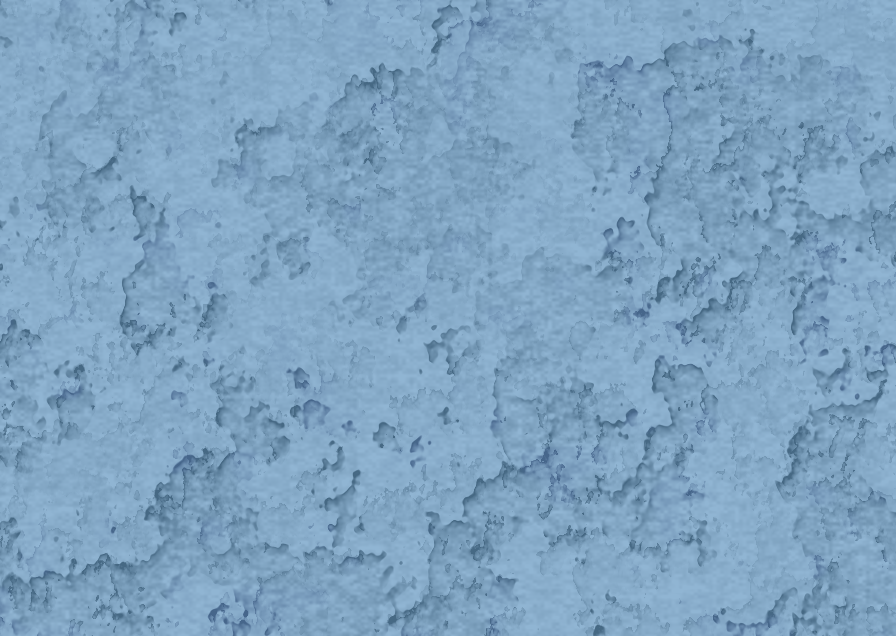
Reproduce this texture procedurally as a Shadertoy shader.

```glsl
// Weathered blue plaster: smooth raised flakes with crumbly, ragged rims.
// Noise heights are cut at a level; a thin shadow falls below and right of
// each rim, gathered in worn patches, over a fine slightly streaky grain.

#define FLAKE_SCALE 7.5
#define CRUMB_SCALE 19.0
#define ROUGHNESS 0.66
#define RIM_FALLOFF 20.0
#define RIM_SHADOW 1.15
#define CRUMB_SHADOW 0.95
#define FLAKE_LIFT 0.20
#define GRAIN 0.62
#define BASE_TONE 0.77
#define SHADOW_COLOR vec3(0.345, 0.483, 0.593)
#define LIGHT_COLOR vec3(0.545, 0.688, 0.805)

float hash(vec2 p) {
    return fract(sin(dot(p, vec2(127.1, 311.7))) * 43758.5453);
}

float noise(vec2 p) {
    vec2 cell = floor(p), f = fract(p);
    f = f * f * (3.0 - 2.0 * f);
    float low = mix(hash(cell), hash(cell + vec2(1, 0)), f.x);
    float high = mix(hash(cell + vec2(0, 1)), hash(cell + vec2(1, 1)), f.x);
    return mix(low, high, f.y);
}

// Rotated octaves, normalised to 0..1
float fbm(vec2 p) {
    float sum = 0.0, total = 0.0, weight = 1.0;
    for (int i = 0; i < 5; i++) {
        sum += weight * noise(p);
        total += weight;
        weight *= ROUGHNESS;
        p = mat2(1.6, 1.2, -1.2, 1.6) * p + 17.3;
    }
    return sum / total;
}

// x: flake coverage, y: shadow cast outside its rim
vec2 flakeLayer(vec2 p, float scale, float level, vec2 seed) {
    vec2 stretch = scale * vec2(1.1, 0.9);
    vec2 towardLight = vec2(-0.006, 0.008);
    float height = fbm(p * stretch + seed);
    float upwind = fbm((p + towardLight) * stretch + seed);
    float rim = height - level;
    float cover = smoothstep(-0.012, 0.014, rim);
    float shaded = smoothstep(-0.035, 0.06, upwind - height);
    float shadow = (1.0 - cover) * exp(min(rim, 0.0) * RIM_FALLOFF) * shaded;
    return vec2(cover, shadow);
}

void mainImage(out vec4 fragColor, in vec2 fragCoord) {
    vec2 p = fragCoord / iResolution.y;

    // Large scale wear decides where the rims are deep
    float wear = 0.55 * noise(p * 4.1 + 5.7) + 0.45 * noise(p * 10.3 + 41.0);
    float depth = mix(0.25, 1.25, smoothstep(0.28, 0.70, wear));

    vec2 flakes = flakeLayer(p, FLAKE_SCALE, 0.49, vec2(3.1, 8.4));
    vec2 crumbs = flakeLayer(p, CRUMB_SCALE, 0.47, vec2(61.7, 23.9));

    // Fine grain, drawn out sideways
    float streaks = noise(p * vec2(65.0, 130.0) + 9.0) - 0.5;
    float specks = noise(p * vec2(170.0, 210.0) + 77.0) - 0.5;
    float grain = GRAIN * (0.5 * streaks + 0.5 * specks);
    grain *= mix(1.2, 0.75, flakes.x);

    // Tone from shadow (0) to light (1)
    float tone = BASE_TONE + grain + 0.06 * (noise(p * 2.3 + 30.0) - 0.5);
    tone += FLAKE_LIFT * (0.65 * flakes.x + 0.35 * crumbs.x);
    tone -= depth * RIM_SHADOW * flakes.y;
    tone -= depth * CRUMB_SHADOW * crumbs.y * mix(1.0, 0.5, flakes.x);
    tone = clamp(tone, -0.35, 1.1);

    // Deep spots lean towards indigo here and there
    vec3 color = mix(SHADOW_COLOR, LIGHT_COLOR, tone);
    float indigo = smoothstep(0.65, 0.85, noise(p * 18.0 + 55.0));
    color += indigo * (1.0 - clamp(tone, 0.0, 1.0)) * vec3(0.0, -0.01, 0.025);

    fragColor = vec4(color, 1.0);
}
```
